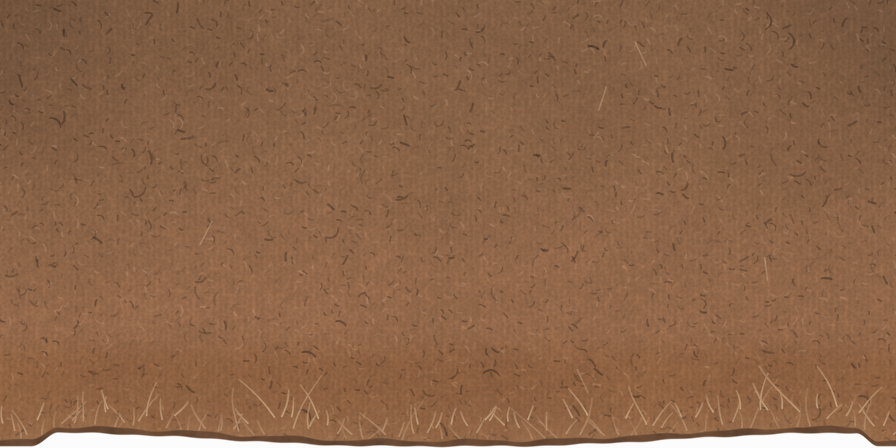
Give the GLSL for this texture, as a Shadertoy shader.

```glsl
// Brown kraft paper with fine ribs, loose fibres and a frayed, torn lower edge.

vec2 hash2(vec2 p) {
    vec3 q = fract(p.xyx * vec3(0.1031, 0.1030, 0.0973));
    q += dot(q, q.yzx + 33.33);
    return fract((q.xx + q.yz) * q.zy);
}

// Distance to the nearest scattered point, in cell units
float cellular(vec2 p) {
    vec2 cell = floor(p), f = fract(p);
    float nearest = 2.0;
    for (int j = -1; j <= 1; j++)
    for (int i = -1; i <= 1; i++) {
        vec2 o = vec2(i, j);
        nearest = min(nearest, length(o + hash2(cell + o) - f));
    }
    return nearest;
}

float mottle(vec2 p) {
    float sum = 0.0, amp = 0.5;
    for (int i = 0; i < 4; i++) {
        sum += amp * sin(p.x + 1.7 * sin(p.y * 0.8 + float(i))) * sin(p.y + 1.3 * sin(p.x * 0.7));
        p = mat2(1.5, 1.1, -1.1, 1.5) * p + 2.3;
        amp *= 0.6;
    }
    return sum;
}

float segmentDistance(vec2 p, vec2 a, vec2 b) {
    vec2 d = b - a;
    return length(p - a - d * clamp(dot(p - a, d) / dot(d, d), 0.0, 1.0));
}

// Short bent hairs, one per grid cell, with random strength
float fibres(vec2 p, float scale, float seed, float density) {
    vec2 g = p * scale, cell = floor(g);
    float pixel = scale / iResolution.y, cover = 0.0;
    for (int j = -1; j <= 1; j++)
    for (int i = -1; i <= 1; i++) {
        vec2 id = cell + vec2(i, j);
        vec2 r = hash2(id + seed), s = hash2(id + seed + 57.0);
        float a = 6.2832 * s.x;
        vec2 q = mat2(cos(a), -sin(a), sin(a), cos(a)) * (g - id - r);
        q.y += (s.y - 0.5) * 3.0 * q.x * q.x;
        float halfLength = 0.12 + 0.3 * r.y * s.y;
        float d = segmentDistance(q, vec2(-halfLength, 0), vec2(halfLength, 0));
        float strength = step(fract(r.x * 7.0 + s.y * 5.0), density) * (0.3 + 0.7 * s.x);
        cover = max(cover, strength * (1.0 - smoothstep(0.02, 0.04 + pixel, d)));
    }
    return cover;
}

// Top of the white gap below the sheet
float tornEdge(float x) {
    float arch = 0.03 * smoothstep(0.06, 0.44, abs(x - 0.5));
    float corners = smoothstep(0.035, 0.065, x) * (1.0 - smoothstep(0.955, 0.98, x));
    float nicks = 0.002 * sin(x * 41.0) * sin(x * 97.0 + 1.0);
    return 0.004 + arch * corners + nicks * corners;
}

// Pale creases that rise from the torn edge
float scratches(vec2 p) {
    float pixel = 1.0 / iResolution.y, cover = 0.0;
    for (int i = 0; i < 110; i++) {
        vec2 r = hash2(vec2(float(i), 3.0)), s = hash2(vec2(float(i), 19.0));
        float x = 2.0 * (float(i) + r.x) / 110.0;
        float reach = 0.035 + 0.14 * pow(r.y, 3.0) * (0.65 + 0.35 * cos(x * 6.5 - 4.0));
        vec2 a = vec2(x, tornEdge(x * 0.5) + 0.015 + 0.05 * s.y * s.y);
        vec2 b = a + reach * vec2(1.7 * (s.x - 0.5), 0.85);
        b.x += 0.012 * sin((p.y - a.y) * 25.0 + float(i));
        float d = segmentDistance(p, a, b);
        float fade = 1.0 - 0.6 * clamp((p.y - a.y) / reach, 0.0, 1.0);
        float line = 1.0 - smoothstep(0.0004, 0.0012 + pixel, d);
        cover = max(cover, line * fade * (0.3 + 0.6 * s.y));
    }
    // A few isolated marks higher up
    vec2 marks[5] = vec2[5](vec2(0.46, 0.48), vec2(1.345, 0.78), vec2(1.71, 0.40), vec2(1.30, 0.15), vec2(1.43, 0.88));
    for (int i = 0; i < 5; i++) {
        vec2 tilt = vec2(0.013 * cos(float(i) * 0.9), 0.025);
        float d = segmentDistance(p, marks[i] - tilt, marks[i] + tilt);
        cover = max(cover, 0.4 * (1.0 - smoothstep(0.0003, 0.001 + pixel, d)));
    }
    return cover;
}

void mainImage(out vec4 fragColor, in vec2 fragCoord) {
    vec2 uv = fragCoord / iResolution.xy;
    vec2 p = vec2(uv.x * 2.0, uv.y);
    float pixel = 1.0 / iResolution.y;

    // Warm vertical gradient, darker in the upper corners
    vec3 color = mix(vec3(0.585, 0.415, 0.295), vec3(0.515, 0.375, 0.27), smoothstep(0.2, 1.0, uv.y));
    color *= 1.0 - 0.13 * smoothstep(0.2, 0.6, abs(uv.x - 0.53)) * smoothstep(0.3, 1.0, uv.y);
    color *= 1.0 - vec3(0.05, 0.08, 0.13) * smoothstep(0.27, 0.17, uv.y);

    // Blotches, pulp grain and vertical ribs
    color *= 1.0 + 0.035 * mottle(p * 9.0) + 0.03 * mottle(p * 55.0 + 4.0);
    color *= 1.0 + 0.11 * (cellular(p * 120.0) - 0.48) + 0.06 * (cellular(p * vec2(60.0, 45.0) + 9.0) - 0.48);
    color *= 1.0 + 0.016 * sin(p.x * 470.0 + 0.6 * sin(p.y * 14.0));

    // Dark and pale fibres in the pulp
    color *= 1.0 - 0.24 * fibres(p, 40.0, 11.0, 0.55);
    color *= 1.0 - 0.30 * fibres(p, 23.0, 83.0, 0.22);
    color += 0.07 * fibres(p + 0.3, 36.0, 140.0, 0.4);

    // Worn band and creases near the tear
    float edge = tornEdge(uv.x);
    float height = uv.y - edge;
    float wear = exp(-max(height, 0.0) * 24.0) * (0.65 + 0.5 * mottle(p * vec2(30.0, 12.0)));
    color = mix(color, vec3(0.72, 0.56, 0.42), 0.5 * clamp(wear, 0.0, 1.0));
    color = mix(color, vec3(0.80, 0.67, 0.53), scratches(p));

    // Shaded thickness of the sheet, then the white gap
    float rim = 0.013 + 0.003 * sin(uv.x * 63.0);
    vec3 rimColor = vec3(0.40, 0.28, 0.20) * (1.0 + 0.15 * mottle(p * 40.0));
    color = mix(rimColor, color, smoothstep(-pixel, pixel, height - rim));
    color = mix(vec3(0.99), color, smoothstep(-pixel, pixel, height));
    fragColor = vec4(color, 1.0);
}
```
